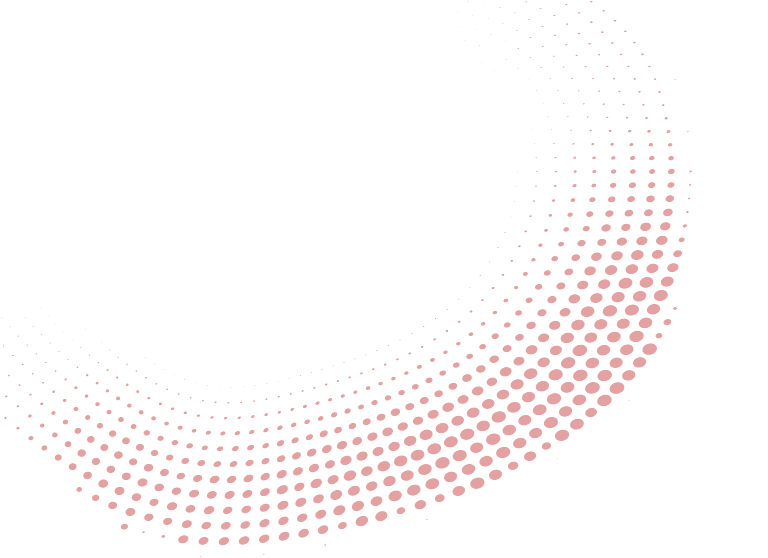
Write a WebGL 1 fragment shader that draws this background.

```glsl
precision highp float;
// A sweeping crescent of rose halftone dots on white. Dots sit on bent, concentric
// rings in a stretched polar space; ring and row indices give each dot its centre,
// and smooth profiles along and across the band set its size.

uniform vec2 u_resolution;

// Lengths are in canvas heights, angles in degrees clockwise from the right.
const vec3 PAPER = vec3(1.0);
const vec3 ROSE = vec3(0.89, 0.63, 0.63);
const vec2 CENTRE = vec2(-0.204, 0.195);
const float STRETCH = 1.24;         // horizontal stretch of the rings
const float RING_RADIUS = 0.552;    // radius of ring zero
const float RING_STEP = 0.0278;
const float BULGE = 0.039;          // swelling of the rings at the bottom
const float TOP_CURL = 0.00008;     // inward bend of the rings at the top
const float ROWS_PER_DEGREE = 0.4;
const float MAX_DOT = 0.0125;       // half length of the largest dot
const float MIN_DOT = 0.0020;       // half length in the fading tails
const float DOT_ASPECT = 1.32;
const float DOT_TILT = 0.27;        // radians
const float SIZE_JITTER = 0.14;
const float EDGE_JITTER = 0.7;

float hash(vec2 p) {
  vec3 q = fract(p.xyx * vec3(0.1031, 0.1030, 0.0973));
  q += dot(q, q.yzx + 33.33);
  return fract((q.x + q.y) * q.z);
}

// Radius of ring zero at an angle
float ringRadius(float angle) {
  float swell = (angle - 104.0) / 20.0;
  float curl = max(-angle - 15.0, 0.0);
  return RING_RADIUS + BULGE * exp(-swell * swell) - TOP_CURL * curl * curl;
}

// Row coordinate along a ring; integers are dot centres
float rowPhase(float angle, float ring) {
  float slant = sin(radians(clamp(1.3 * angle, -90.0, 90.0)));
  return ROWS_PER_DEGREE * angle - 3.2 * smoothstep(0.0, 85.0, angle)
       + ring * slant - 0.1;
}

// Half length of a dot, from its place along and across the band
float dotSize(float angle, float ring, float row) {
  float grow = smoothstep(-25.0, 28.0, angle);
  float fade = (1.0 - 0.3 * smoothstep(60.0, 100.0, angle))
             * (1.0 - smoothstep(112.0, 140.0, angle));
  float tails = smoothstep(-62.0, -25.0, angle)
              * (1.0 - smoothstep(132.0, 160.0, angle));
  float peak = max(MAX_DOT * grow * fade, MIN_DOT * tails);

  float inner = smoothstep(-8.5, 0.5, ring);
  float edge = 1.2 + 1.8 * smoothstep(-5.0, 45.0, angle)
             - 2.4 * smoothstep(95.0, 135.0, angle);
  edge += EDGE_JITTER * (hash(vec2(ring + 40.0, row + 90.0)) - 0.5);
  float outer = 1.0 - smoothstep(edge, edge + 0.9, ring);
  float jitter = hash(vec2(row + 70.0, ring + 20.0)) - 0.5;
  return peak * inner * outer * (1.0 + SIZE_JITTER * jitter);
}

void main() {
  float pixel = 1.0 / u_resolution.y;
  vec2 p = (gl_FragCoord.xy - 0.5 * u_resolution) * pixel;

  // Stretched polar coordinates
  vec2 q = (p - CENTRE) / vec2(STRETCH, 1.0);
  float radius = max(length(q), 0.0001);
  vec2 radial = q / radius;
  vec2 tangent = vec2(radial.y, -radial.x);
  float angle = degrees(atan(-q.y, q.x));

  // Nearest ring, then nearest row on that ring
  float ringCoord = (radius - ringRadius(angle)) / RING_STEP;
  float ring = floor(ringCoord + 0.5);
  float phase = rowPhase(angle, ring);
  float row = floor(phase + 0.5);
  float density = rowPhase(angle + 0.5, ring) - rowPhase(angle - 0.5, ring);
  float angleOffset = (phase - row) / max(density, 0.08);

  // Offset from the dot centre, turned into the tilted dot frame
  vec2 offset = radial * (ringCoord - ring) * RING_STEP
              + tangent * radius * radians(angleOffset);
  offset.x *= STRETCH;
  float c = cos(DOT_TILT);
  float s = sin(DOT_TILT);
  offset = vec2(c * offset.x + s * offset.y, c * offset.y - s * offset.x);
  float dist = length(offset * vec2(1.0, DOT_ASPECT));

  // Smooth coverage; dots below a pixel fade out
  float size = dotSize(angle - angleOffset, ring, row);
  float cover = clamp((size - dist) / pixel + 0.5, 0.0, 1.0);
  cover *= min(1.0, 2.0 * size / pixel);
  gl_FragColor = vec4(mix(PAPER, ROSE, cover), 1.0);
}
```
